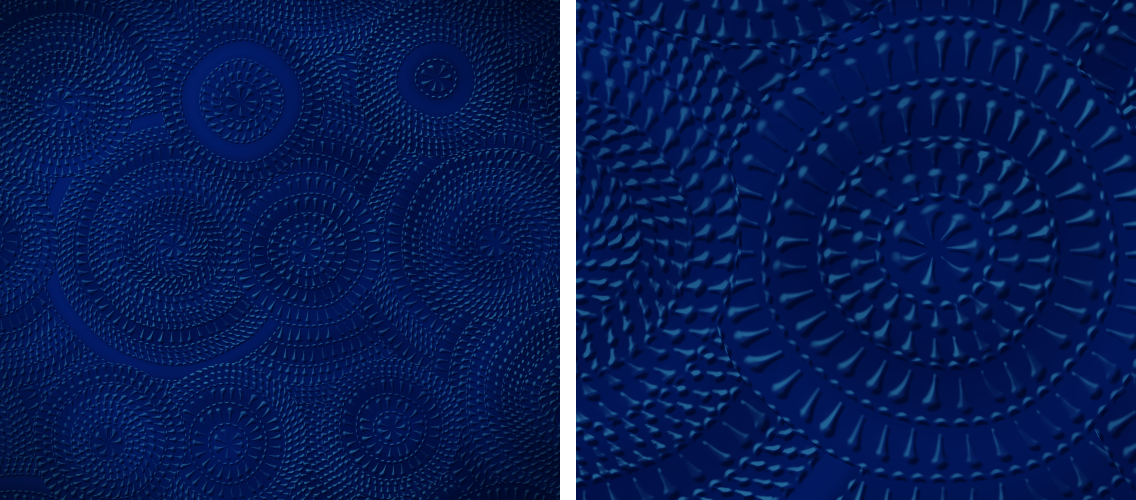
Left, the full canvas; right, a detail of the centre.
Write a Shadertoy shader that draws this pattern.

```glsl
// Embossed blue mandalas: overlapping discs on a jittered, staggered grid.
// Each disc is split into rings of beads, slanted seeds, teardrops or bare
// bands; their height field is lit from the upper left.

const float TAU = 6.2831853;
const float CELL = 0.33;          // grid pitch of the mandalas
const float JITTER = 0.32;        // centre displacement, in cells
const float RINGS = 4.0;          // bands in a disc; its skirt has as many
const vec2 BAND = vec2(0.033, 0.043);  // range of band widths
const float HEAD = 0.0070;        // radius of a teardrop head
const float TAIL = 0.0024;        // radius of a teardrop tail
const float MOUND = 0.30;         // height of the soft swelling under a motif
const vec2 LIGHT = vec2(-0.0019, 0.0025); // step towards the light
const vec3 DEEP = vec3(0.0, 0.050, 0.250);
const vec3 GLOW = vec3(0.010, 0.112, 0.420);
const vec3 SHADE = vec3(0.0, 0.022, 0.130);
const vec3 SHEEN = vec3(0.150, 0.440, 0.620);

float hash(vec2 p) {
    vec3 q = fract(p.xyx * vec3(0.1031, 0.1030, 0.0973));
    q += dot(q, q.yzx + 33.33);
    return fract((q.x + q.y) * q.z);
}

// Layered sines, about -1 to 1
float clouds(vec2 p) {
    return 0.5 * sin(p.x * 5.0 + 2.0 * sin(p.y * 4.0))
         + 0.3 * sin(p.y * 9.0 + 1.7 * sin(p.x * 7.0))
         + 0.2 * sin((p.x + p.y) * 17.0 + sin(p.y * 13.0));
}

// Topmost mandala at p: offset from its centre, seed, band width
vec4 findMandala(vec2 p) {
    vec4 found = vec4(0.0);
    float best = 1e5;
    float row0 = floor(p.y / CELL);
    for (float j = -1.0; j <= 1.0; j++) {
        float row = row0 + j;
        float stagger = 0.5 * mod(row, 2.0);
        float column0 = floor(p.x / CELL - stagger);
        for (float i = -1.0; i <= 1.0; i++) {
            vec2 id = vec2(column0 + i, row) + 40.0;
            vec2 shift = vec2(hash(id), hash(id + 17.3)) - 0.5;
            vec2 centre = vec2(column0 + i + stagger, row) + 0.5 + JITTER * shift;
            vec2 offset = p - centre * CELL;
            float priority = hash(id + 51.7);
            float width = mix(BAND.x, BAND.y, hash(id + 83.1));
            float reach = length(offset) / (width * RINGS);
            // Discs cover skirts, skirts cover the remaining ground
            float key = reach < 1.0 ? priority : reach < 2.0 ? 1.0 + priority : reach;
            if (key < best) {
                best = key;
                found = vec4(offset, floor(priority * 900.0), width);
            }
        }
    }
    return found;
}

// Round head at the outer end, thin low tail towards the inner end
float teardrop(vec2 q, float halfLength, float head, float tailEnd) {
    float t = clamp((q.y / halfLength + tailEnd) / (tailEnd + 0.35), 0.0, 1.0);
    float swell = t * t * t;
    float radius = mix(min(TAIL, head), head, swell);
    float d = length(vec2(q.x, q.y - halfLength * ((tailEnd + 0.35) * t - tailEnd)));
    return (1.0 - smoothstep(0.1 * radius, radius, d)) * mix(0.45, 1.0, swell);
}

// x: height, y: glow of the ground
vec2 relief(vec2 p) {
    p += 0.0022 * sin(p.yx * vec2(31.0, 27.0) + 2.0 * sin(p * 19.0));
    vec4 mandala = findMandala(p);
    float seed = mandala.z;
    float width = mandala.w;
    float d = length(mandala.xy);
    float turn = atan(mandala.y, mandala.x) / TAU + 0.5;

    // Ring kind sets how many rows share one band
    float band = floor(d / width);
    float kind = band < 1.0 ? 0.0 : hash(vec2(band * 7.0, seed));
    bool bare = kind > 0.94;
    float rows = kind < 0.22 ? 1.0 : kind < 0.52 ? 2.0 : 3.0;
    float rowWidth = width / rows;
    float row = floor(d / rowWidth);
    float middle = (row + 0.5) * rowWidth;

    // Repeat the motif around the row
    float pitch = rows < 1.5 ? 0.019 : rows < 2.5 ? 0.0165 : 0.0140;
    float count = max(floor(TAU * middle / pitch), 7.0);
    float a = turn * count + 0.5 * mod(row, 2.0);
    float item = mod(floor(a), count);
    float vary = hash(vec2(item, row + seed));
    vec2 q = vec2((fract(a) - 0.5) * TAU * middle / count, d - middle);
    float mound = 1.0 - smoothstep(0.0, 0.52 * min(pitch, rowWidth), length(q));
    float slant = rows < 1.5 ? 0.5 * (vary - 0.5) : hash(vec2(seed, band)) * 1.4 - 0.7;
    q.x += slant * q.y + 14.0 * (vary - 0.5) * q.y * q.y + 0.003 * (vary - 0.5);
    q.y += 0.003 * (hash(vec2(row, item + seed)) - 0.5);
    float head = min(HEAD, 0.47 * rowWidth) * mix(0.8, 1.1, vary);
    float tailEnd = rows < 1.5 ? 0.55 : 0.75;
    float height = teardrop(q, 0.5 * rowWidth, head, tailEnd) + MOUND * mound;
    height *= bare ? 0.0 : mix(0.7, 1.05, hash(vec2(item + 9.0, row * 3.0 + seed)));

    // Fine beaded cord between bands
    float edge = max(floor(d / width + 0.5), 1.0) * width;
    float beads = floor(TAU * edge / 0.0125);
    float wave = sin(turn * TAU * beads);
    float cord = 1.0 - smoothstep(0.0003, 0.0030, abs(d - edge + 0.0008 * wave));
    height = max(height, cord * (0.42 + 0.30 * wave));

    // Soft light rings, strongest on bare bands
    float glow = 0.35 * sin(d * TAU / (3.2 * width) + seed);
    glow += bare ? 0.5 * smoothstep(0.0, 0.4 * width, 0.5 * width - abs(d - (band + 0.5) * width)) : 0.0;
    return vec2(height, glow);
}

vec3 shadePoint(vec2 p, vec2 uv) {
    vec2 here = relief(p);
    float slope = here.x - relief(p + LIGHT).x;
    float ambient = 0.46 + 0.20 * clouds(p) + 0.34 * (0.5 - uv.x) + 0.45 * here.y;
    vec3 col = mix(DEEP, GLOW, clamp(ambient, 0.0, 1.0));
    col = mix(col, SHADE, 0.72 * smoothstep(0.03, 0.55, -slope));
    float lit = smoothstep(0.05, 0.70, slope) + 0.22 * here.x * here.x;
    col = mix(col, SHEEN, min(lit, 1.1) * (0.66 + 0.20 * clouds(p * 1.7 + 3.0)));
    vec2 v = abs(uv - 0.5) * 2.0;
    return col * (1.0 - 0.4 * smoothstep(0.8, 1.4, length(v)));
}

void mainImage(out vec4 fragColor, in vec2 fragCoord) {
    // Four samples per pixel smooth the edges
    vec3 col = vec3(0.0);
    for (int k = 0; k < 4; k++) {
        vec2 sub = vec2(k & 1, k >> 1) * 0.5 - 0.25;
        vec2 at = fragCoord + sub;
        col += shadePoint(at / iResolution.y, at / iResolution.xy);
    }
    fragColor = vec4(col * 0.25, 1.0);
}
```
